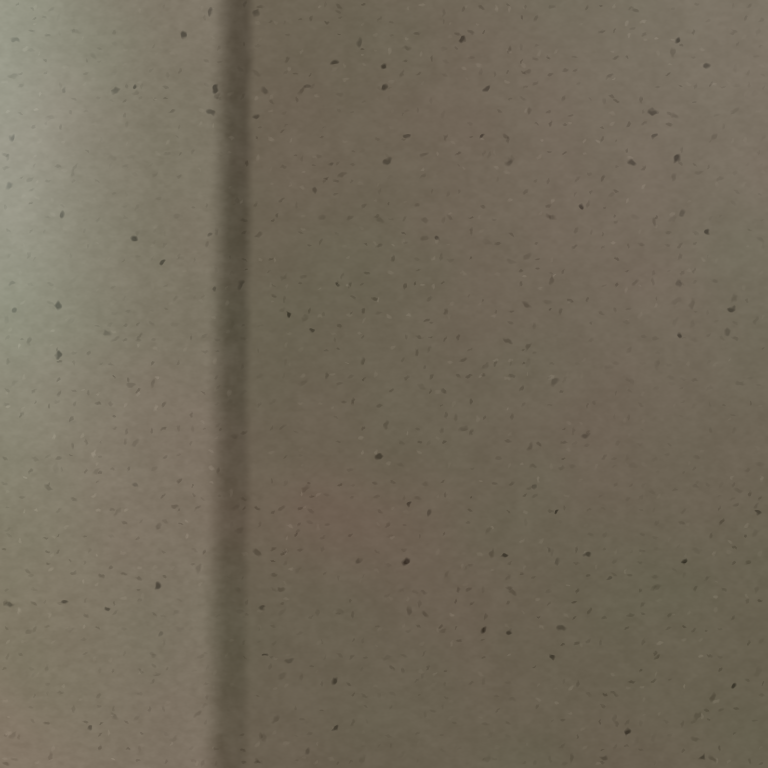
A Shadertoy shader for this texture:

```glsl
float hash(vec2 p) {
    vec3 q = fract(vec3(p.xyx) * 0.1031);
    q += dot(q, q.yzx + 33.33);
    return fract((q.x + q.y) * q.z);
}

float valueNoise(vec2 p) {
    vec2 cell = floor(p), f = fract(p);
    f = f * f * (3.0 - 2.0 * f);
    float low = mix(hash(cell), hash(cell + vec2(1, 0)), f.x);
    float high = mix(hash(cell + vec2(0, 1)), hash(cell + vec2(1, 1)), f.x);
    return mix(low, high, f.y);
}

// Layered noise centred on zero
float fbm(vec2 p, int octaves) {
    float sum = 0.0, amplitude = 0.5;
    for (int i = 0; i < octaves; i++) {
        sum += amplitude * (valueNoise(p) - 0.5);
        p = mat2(1.6, 1.2, -1.2, 1.6) * p + 17.3;
        amplitude *= 0.5;
    }
    return sum;
}

// Soft elongated flecks, at most one in each cell
float flecks(vec2 uv, float scale, float density, float size, float stretch, float seed) {
    vec2 p = uv * scale + seed;
    vec2 cell = floor(p);
    float present = step(hash(cell + seed), density);
    vec2 jitter = vec2(hash(cell + 11.7), hash(cell + 43.1));
    vec2 d = fract(p) - mix(vec2(0.3), vec2(0.7), jitter);
    float angle = 0.5 + 2.4 * (hash(cell + 71.9) - 0.5);
    float c = cos(angle), s = sin(angle);
    d = mat2(c, -s, s, c) * d;
    d += 0.12 * vec2(valueNoise(p * 6.0) - 0.5, valueNoise(p * 6.0 + 31.0) - 0.5);
    float radius = size * mix(0.55, 1.0, hash(cell + 5.3));
    float dist = length(d * vec2(1.0 / stretch, 1.0));
    float strength = mix(0.35, 1.0, hash(cell + 91.4));
    return present * strength * (1.0 - smoothstep(radius * 0.3, radius, dist));
}

// Light falling across the raised left strip
vec3 leftPanel(vec2 uv) {
    vec3 nearGroove = mix(vec3(0.485, 0.445, 0.385), vec3(0.495, 0.465, 0.405), uv.y);
    vec3 outer = mix(vec3(0.50, 0.465, 0.395), vec3(0.575, 0.56, 0.50), smoothstep(0.1, 0.75, uv.y));
    vec3 color = mix(outer, nearGroove, smoothstep(0.0, 0.25, uv.x));
    vec2 glow = (uv - vec2(-0.02, 0.82)) / vec2(0.11, 0.27);
    return color + vec3(0.035, 0.05, 0.05) * exp(-dot(glow, glow));
}

// Dim main panel, paler toward its upper right corner
vec3 rightPanel(vec2 uv) {
    vec3 color = mix(vec3(0.41, 0.377, 0.315), vec3(0.425, 0.395, 0.332), uv.y);
    float corner = smoothstep(0.45, 1.05, uv.x) * smoothstep(0.3, 1.0, uv.y);
    color += vec3(0.055, 0.052, 0.058) * corner;
    return color + vec3(0.012, 0.011, 0.014) * smoothstep(0.4, 0.85, uv.x) * smoothstep(0.15, 0.55, uv.y);
}

// Shadowed seam: soft on the left, crisper on the right
vec3 addGroove(vec3 color, vec2 uv, float leftEdge, float rightEdge) {
    float wobble = 0.006 * fbm(vec2(uv.y * 26.0, 3.0), 3);
    float x = uv.x + wobble;
    float inside = smoothstep(leftEdge - 0.014, leftEdge + 0.022, x)
                 * (1.0 - smoothstep(rightEdge - 0.010, rightEdge + 0.006, x));
    vec3 shade = mix(vec3(0.365, 0.335, 0.275), vec3(0.335, 0.308, 0.255), smoothstep(0.0, 0.8, uv.y));
    shade += 0.05 * fbm(uv * vec2(60.0, 35.0), 3);
    return mix(color, shade, inside * 0.95);
}

void mainImage(out vec4 fragColor, in vec2 fragCoord) {
    vec2 uv = fragCoord / iResolution.xy;
    float leftEdge = mix(0.273, 0.286, uv.y);
    float rightEdge = mix(0.322, 0.328, uv.y);

    // Panels and seam
    float seam = 0.5 * (leftEdge + rightEdge);
    float side = smoothstep(seam - 0.015, seam + 0.015, uv.x);
    vec3 color = mix(leftPanel(uv), rightPanel(uv), side);
    color = addGroove(color, uv, leftEdge, rightEdge);

    // Broad warm and green stains
    float stain = fbm(uv * 5.0 + 8.0, 3);
    color += stain * vec3(0.030, -0.008, 0.012);
    vec2 blush = (uv - vec2(0.42, 0.33)) / vec2(0.16, 0.08);
    color += vec3(0.016, -0.001, 0.004) * exp(-dot(blush, blush));

    // Mottling and fibrous grain
    float grainGain = mix(1.2, 0.85, side);
    color += 0.028 * fbm(uv * 32.0, 3);
    color += 0.040 * grainGain * fbm(uv * vec2(115.0, 165.0), 3);

    // Faint pits, pale chips and sparse dark specks
    float flat_ = 1.0 - 0.7 * smoothstep(leftEdge - 0.01, seam, uv.x) * (1.0 - smoothstep(seam, rightEdge, uv.x));
    float patchy = smoothstep(-0.2, 0.2, fbm(uv * 6.0 + 40.0, 3));
    float pits = flecks(uv, 58.0, 0.30, 0.19, 2.0, 3.0) + flecks(uv, 37.0, 0.20, 0.17, 2.0, 19.0);
    float chips = flecks(uv, 52.0, 0.20, 0.18, 1.8, 57.0);
    float specks = flecks(uv, 31.0, 0.10, 0.17, 1.5, 83.0);
    color -= vec3(0.075, 0.073, 0.067) * pits * flat_ * mix(0.4, 1.0, patchy);
    color += vec3(0.055, 0.053, 0.052) * chips * mix(0.3, 1.0, patchy);
    color -= vec3(0.18, 0.17, 0.15) * specks * flat_;

    fragColor = vec4(clamp(color, 0.0, 1.0), 1.0);
}
```
